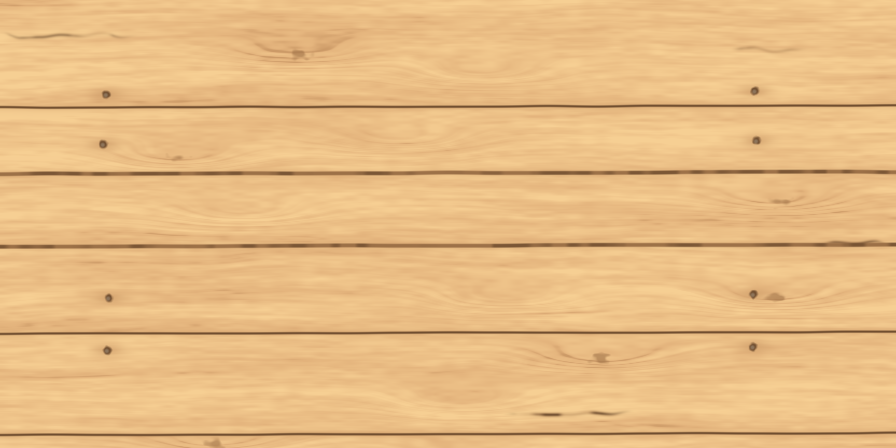
This texture is drawn by a Shadertoy shader. Its source:

```glsl
// Six pale wooden boards lying flat, with dark seams, nails, knots and cracks.
// Grain is layered noise stretched along each board; every knot bends the
// coordinate that the grain follows, so that the lines loop around it.

#define SEAM_TILT 0.0022
#define SEAM_WIDTH 0.0024
#define WIDE_SEAM_WIDTH 0.0042
#define NAIL_RADIUS 0.0100
#define KNOT_SIZE vec2(0.17, 0.036)
#define KNOT_BEND 0.052
#define GRAIN_CONTRAST 1.05
#define RING_FREQUENCY 430.0

const vec3 LIGHT = vec3(0.965, 0.810, 0.575);
const vec3 SHADE = vec3(0.890, 0.700, 0.485);
const vec3 DARK  = vec3(0.800, 0.605, 0.405);
const vec3 BROWN = vec3(0.640, 0.460, 0.290);
const vec3 UMBER = vec3(0.400, 0.270, 0.160);
const vec3 STEEL = vec3(0.600, 0.520, 0.430);

// Each board, top to bottom: lower edge, nail height (-1: none), knot centre
const vec4 BOARDS[6] = vec4[6](
    vec4(0.760, 0.789, 0.672, 0.878), vec4(0.612, 0.678, 0.400, 0.647),
    vec4(0.450, -1.00, 1.740, 0.550), vec4(0.255, 0.335, 1.735, 0.335),
    vec4(0.029, 0.218, 1.340, 0.200), vec4(-0.10, -1.00, 0.480, 0.010));

// Cracks: centre, half length, strength
const vec4 CRACKS[4] = vec4[4](
    vec4(0.145, 0.921, 0.17, 0.50), vec4(1.720, 0.890, 0.09, 0.75),
    vec4(1.270, 0.077, 0.15, 0.90), vec4(1.900, 0.456, 0.09, 0.75));

float hash(vec2 p) {
    vec3 q = fract(p.xyx * 0.1031);
    q += dot(q, q.yzx + 33.33);
    return fract((q.x + q.y) * q.z);
}

float noise(vec2 p) {
    vec2 i = floor(p), f = fract(p);
    f = f * f * (3.0 - 2.0 * f);
    return mix(mix(hash(i), hash(i + vec2(1, 0)), f.x),
               mix(hash(i + vec2(0, 1)), hash(i + vec2(1, 1)), f.x), f.y);
}

float fbm(vec2 p) {
    float sum = 0.0, amp = 0.533;
    for (int i = 0; i < 4; i++) {
        sum += amp * noise(p);
        p = p * 2.03 + 7.3;
        amp *= 0.5;
    }
    return sum;
}

// Bare board with grain, figure and knots
vec3 boardColor(vec2 p, int id) {
    vec4 board = BOARDS[id];
    float seed = 23.0 * float(id) + 5.0;
    float flow = p.y + 0.05 * (fbm(vec2(p.x * 1.6 + seed, p.y * 5.0)) - 0.5);

    // One marked knot and one faint swirl per board
    float halo = 0.0;
    for (int k = 0; k < 2; k++) {
        vec2 swirl = vec2(0.3 + 1.0 * hash(vec2(seed, 3.0)), board.x + 0.075);
        vec2 d = (p - (k == 0 ? board.zw : swirl)) / KNOT_SIZE;
        float bump = exp(-dot(d, d));
        flow += KNOT_BEND * bump;
        halo += bump * (k == 0 ? 1.0 : 0.35);
    }

    float broad = fbm(vec2(p.x * 1.3 + seed, flow * 24.0));
    float lines = fbm(vec2(p.x * 4.0 + seed, flow * 85.0));
    float fibre = noise(vec2(p.x * 32.0 + seed, p.y * 150.0));
    float rings = pow(0.5 + 0.5 * sin(flow * RING_FREQUENCY + 5.0 * broad), 3.0);

    float tone = 0.60 + 0.12 * (hash(vec2(seed, 9.0)) - 0.5);
    tone += GRAIN_CONTRAST * (broad + lines - 1.0) + 0.40 * (fibre - 0.5);
    tone -= rings * (0.10 + 0.40 * halo) + 0.18 * halo;
    vec3 color = mix(SHADE, LIGHT, clamp(tone, 0.0, 1.0));
    color = mix(DARK, color, smoothstep(-0.35, 0.08, tone));

    // Ragged knot heart
    float heart = length((p - board.zw) / vec2(0.024, 0.012));
    heart += 1.2 * (noise(p * vec2(70.0, 120.0)) - 0.5);
    return mix(color, BROWN, 0.65 * (1.0 - smoothstep(0.2, 1.1, heart)));
}

void mainImage(out vec4 fragColor, in vec2 fragCoord) {
    vec2 p = fragCoord / iResolution.xy * vec2(2.0, 1.0);
    float px = 1.0 / iResolution.y;
    float level = p.y - SEAM_TILT * p.x;

    int id = 0;
    for (int i = 0; i < 5; i++) if (level < BOARDS[i].x) id = i + 1;
    vec3 color = boardColor(p, id);

    // Cracks, broken up along their length
    for (int i = 0; i < 4; i++) {
        vec4 crack = CRACKS[i];
        vec2 d = p - crack.xy;
        d.y += 0.014 * (noise(vec2(p.x * 22.0, float(i))) - 0.5);
        float along = 1.0 - smoothstep(0.35, 1.0, abs(d.x) / crack.z);
        float across = exp(-pow(d.y / 0.0045, 2.0));
        float broken = smoothstep(0.1, 0.7, noise(vec2(p.x * 30.0, 8.0 + float(i))));
        color = mix(color, mix(BROWN, UMBER, across * broken), crack.w * along * across * (0.4 + 0.6 * broken));
    }

    // Two columns of nails: stain, dark rim and worn head
    for (int side = 0; side < 2; side++) {
        float s = float(side);
        float jitter = 0.016 * (hash(vec2(float(id), s + 4.0)) - 0.5);
        vec2 d = p - vec2(mix(0.237, 1.689, s) + jitter, BOARDS[id].y + 0.008 * s);
        float r = length(d) + 0.003 * (noise(p * 160.0) - 0.5);
        color = mix(color, DARK, 0.6 * exp(-dot(d / vec2(0.035, 0.014), d / vec2(0.035, 0.014))));
        color = mix(color, UMBER, 0.9 * (1.0 - smoothstep(NAIL_RADIUS - 0.003 - px, NAIL_RADIUS + px, r)));
        color = mix(color, STEEL, 0.7 * (1.0 - smoothstep(0.0015, 0.005 + px, length(d + 0.0015))));
    }

    // Seams: the second and third are wider, browner and speckled
    for (int i = 0; i < 5; i++) {
        float wide = float(i == 1 || i == 2);
        float d = abs(level - BOARDS[i].x + 0.002 * (noise(vec2(p.x * 9.0, float(i))) - 0.5));
        float speck = smoothstep(0.35, 0.85, noise(vec2(p.x * 36.0, 40.0 + float(i))));
        float width = mix(SEAM_WIDTH, WIDE_SEAM_WIDTH, wide);
        vec3 gap = mix(UMBER, BROWN, wide * (0.8 - 0.6 * speck));
        color = mix(color, DARK, 0.6 * exp(-d / 0.006));
        color = mix(color, gap, 0.92 * (1.0 - smoothstep(width - px, width + px, d)));
    }

    fragColor = vec4(color, 1.0);
}
```
